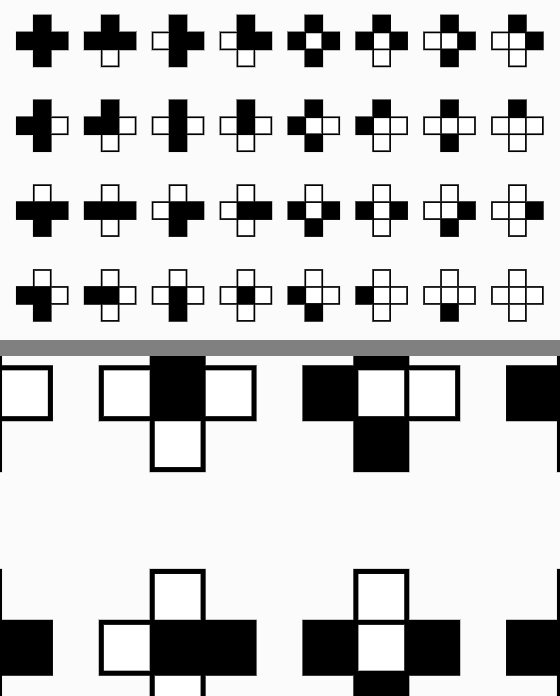
Top: the whole. Bottom: its middle third, enlarged.
A Shadertoy shader for this pattern:

```glsl
// Draws all 32 black and white fillings of a five-square cross, in binary order on an 8 by 4 grid.

// Coverage of an axis-aligned square, smoothed over one pixel.
float squareCoverage(vec2 p, float halfSide, float pixel) {
    float edge = max(abs(p.x), abs(p.y)) - halfSide;
    return clamp(0.5 - edge / pixel, 0.0, 1.0);
}

// Offset of each arm by bit: bottom, left, centre, right, top (y points down).
vec2 armOffset(int bit) {
    int step5 = bit - 2;
    return abs(step5) == 1 ? vec2(step5, 0) : vec2(0, -step5 / 2);
}

void mainImage(out vec4 fragColor, in vec2 fragCoord) {
    // One unit is the side of a square; the canvas is 33 units wide, measured from the top left.
    float pixel = 33.0 / iResolution.x;
    vec2 p = vec2(fragCoord.x, iResolution.y - fragCoord.y) * pixel;

    // Nearest cross and its position in the binary count.
    vec2 firstCentre = vec2(2.49, 2.41);
    vec2 spacing = vec2(4, 5);
    vec2 cell = clamp(round((p - firstCentre) / spacing), vec2(0), vec2(7, 3));
    vec2 local = p - firstCentre - cell * spacing;
    int code = int(cell.x) + 8 * int(cell.y);

    // Black squares overlap by the line width; set bits open a white interior.
    float ink = 0.0;
    float paper = 0.0;
    for (int bit = 0; bit < 5; bit++) {
        vec2 q = local - armOffset(bit);
        ink = max(ink, squareCoverage(q, 0.55, pixel));
        if (((code >> bit) & 1) == 1) {
            paper = max(paper, squareCoverage(q, 0.45, pixel));
        }
    }

    float shade = mix(mix(0.984, 0.0, ink), 1.0, paper);
    fragColor = vec4(vec3(shade), 1.0);
}
```
